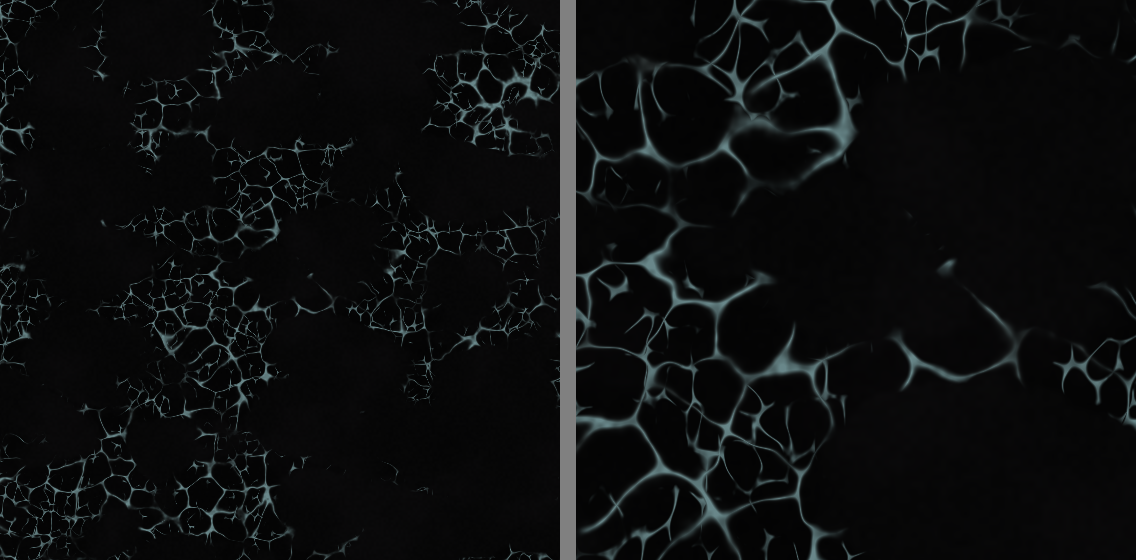
Left, the full canvas; right, a detail of the centre.
Give the GLSL for this texture, as a three.js fragment shader.

```glsl
// Pale teal mineral veins on near-black stone. Soft cellular borders form the
// rings and thick junctions, finer broken borders fill them, and a mask built
// from large flat ovals and a vertical seam leaves wide dark areas empty.

#define OVAL_SCALE vec2(4.2, 6.6)
#define RING_SCALE vec2(21.0, 22.0)
#define FLECK_SCALE vec2(54.0, 38.0)
#define GRAIN_SCALE 230.0
#define SEAM_X 0.40
#define SEAM_WIDTH 0.075
#define COVERAGE 0.46
#define STONE vec3(0.023, 0.023, 0.024)
#define HAZE vec3(0.19, 0.22, 0.22)
#define VEIN vec3(0.41, 0.53, 0.54)

varying vec2 vUv;

float hash(vec2 p) {
  vec3 q = fract(vec3(p.xyx) * 0.1031);
  q += dot(q, q.yzx + 33.33);
  return fract((q.x + q.y) * q.z);
}

vec2 hash2(vec2 p) {
  return vec2(hash(p + 17.0), hash(p + 71.0));
}

float noise(vec2 p) {
  vec2 i = floor(p);
  vec2 f = fract(p);
  f = f * f * (3.0 - 2.0 * f);
  float low = mix(hash(i), hash(i + vec2(1.0, 0.0)), f.x);
  float high = mix(hash(i + vec2(0.0, 1.0)), hash(i + vec2(1.0)), f.x);
  return mix(low, high, f.y);
}

float fbm(vec2 p) {
  float sum = 0.0;
  float amp = 0.5;
  for (int i = 0; i < 4; i++) {
    sum += amp * noise(p);
    p = p * 2.03 + 19.7;
    amp *= 0.5;
  }
  return sum / 0.9375;
}

vec2 warp(vec2 p, float scale, float amount) {
  return p + amount * (vec2(noise(p * scale), noise(p * scale + 43.0)) - 0.5);
}

// Soft cell border: near 0 inside a cell, 1 on an edge, 2 on a junction.
float border(vec2 p, float sharpness) {
  vec2 cell = floor(p);
  float nearest = 9.0;
  float sum = 0.0;
  for (int y = -2; y <= 2; y++) {
    for (int x = -2; x <= 2; x++) {
      vec2 c = cell + vec2(float(x), float(y));
      float d = length(c + 0.1 + 0.8 * hash2(c) - p);
      nearest = min(nearest, d);
      sum += exp(-sharpness * d);
    }
  }
  return sum * exp(sharpness * nearest) - 1.0;
}

// Where veins grow: between the ovals, along the seam, more on the left.
float veinMask(vec2 p) {
  float gaps = min(border(warp(p, 6.0, 0.07) * OVAL_SCALE + 3.0, 4.5), 1.4);
  float offset = (p.x - SEAM_X + 0.08 * (noise(p * 5.0) - 0.5)) / SEAM_WIDTH;
  float seam = exp(-offset * offset);
  float side = mix(0.10, -0.04, smoothstep(0.40, 0.60, p.x));
  float patches = 1.5 * (fbm(p * vec2(7.0, 9.0) + 11.0) - 0.5);
  float ragged = 0.35 * (fbm(p * 38.0) - 0.5);
  float growth = 0.42 * gaps + 0.42 * seam + side + patches + ragged;
  return smoothstep(COVERAGE - 0.08, COVERAGE + 0.12, growth);
}

void main() {
  vec2 p = vUv;
  float grain = noise(p * GRAIN_SCALE);
  float mask = veinMask(p);
  vec2 bent = warp(warp(p, 16.0, 0.022), 70.0, 0.007);

  // Rings: sharpness varies so that some strands swell and others thin out.
  float swell = smoothstep(0.35, 0.75, fbm(p * 13.0 + 5.0));
  float ring = border(bent * RING_SCALE, mix(17.0, 7.5, swell));
  float strand = smoothstep(0.35, 1.15, ring);
  strand *= smoothstep(0.22, 0.55, fbm(p * 30.0 + 8.0));

  // Flecks: short upright pieces of a finer net.
  float fleck = smoothstep(0.40, 1.15, border(bent * FLECK_SCALE, 8.5));
  fleck *= smoothstep(0.50, 0.64, fbm(p * vec2(48.0, 36.0) + 29.0));

  // Haze: grainy fringe around the strands.
  float haze = smoothstep(0.05, 0.85, ring) * (0.25 + 0.75 * grain);
  haze *= smoothstep(0.30, 0.65, fbm(p * 24.0 + 61.0));

  // Stone: faint mottling and grain, darkest beside the veins.
  float mottle = fbm(p * 9.0 + 90.0);
  vec3 color = STONE * (0.65 + 0.5 * mottle + 0.4 * grain);
  color *= 1.0 - 0.35 * mask;
  color += vec3(0.007, 0.005, 0.007) * smoothstep(0.45, 0.70, mottle);

  float light = max(strand, 0.85 * fleck) * (0.72 + 0.40 * grain);
  color = mix(color, HAZE, 0.8 * haze * mask);
  color = mix(color, VEIN, clamp(light * mask, 0.0, 1.0));
  gl_FragColor = vec4(color, 1.0);
}
```
